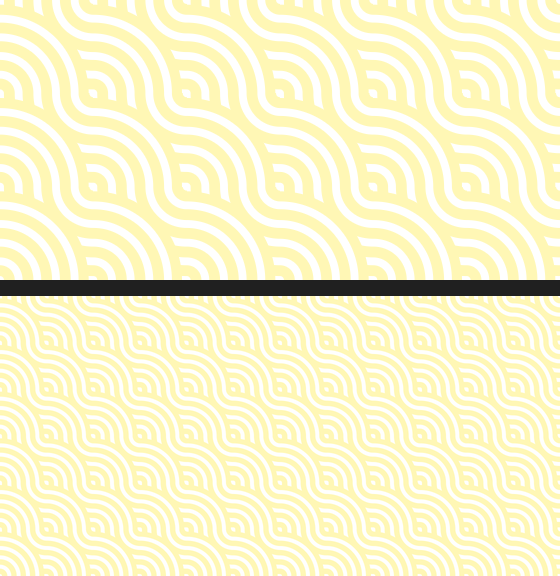
Top: one tile. Bottom: repeated 2 by 2.
A WebGL 1 fragment shader for this pattern:

```glsl
precision highp float;
// Diagonal waves of white concentric arcs on pale cream, six cells by three.

uniform vec2 u_resolution;

// Antialiased coverage of the region where the signed distance is negative.
float coverage(float dist, float pixel) {
  return clamp(0.5 - dist / pixel, 0.0, 1.0);
}

// Five evenly spaced rings per cell, the innermost shrunk to a dot.
float rings(float radius, float pixel) {
  float toRing = abs(fract(radius * 5.0 + 0.5) - 0.5) / 5.0;
  return coverage(toRing - 0.042, pixel);
}

void main() {
  vec2 repeats = vec2(6.0, 3.0);
  vec2 cell = fract(gl_FragCoord.xy / u_resolution * repeats);
  float pixel = max(repeats.x / u_resolution.x, repeats.y / u_resolution.y);

  // Rings round opposite corners join into waves across the cell edges.
  float nearRadius = length(cell);
  float farRadius = length(1.0 - cell);

  // The lower-left fan lies on top and trims the other one.
  float onTop = coverage(nearRadius - 0.95, pixel);
  float stripe = mix(rings(farRadius, pixel), rings(nearRadius, pixel), onTop);

  vec3 cream = vec3(1.0, 0.97, 0.71);
  gl_FragColor = vec4(mix(cream, vec3(1.0), stripe), 1.0);
}
```
